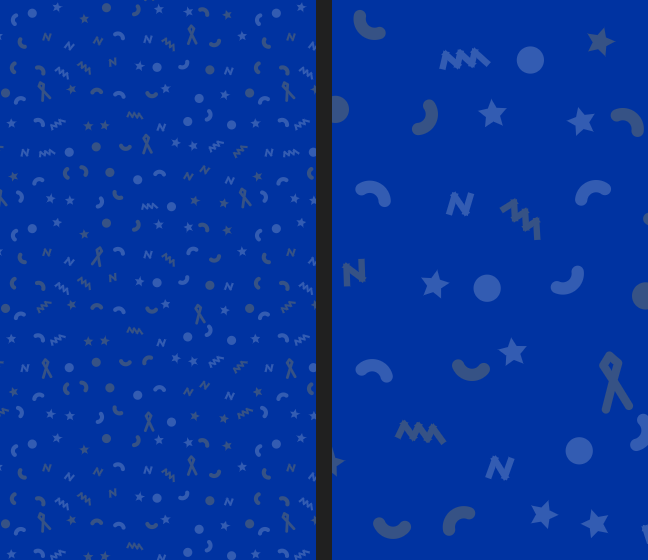
Left: the whole. Right: its middle third, enlarged.
A WebGL 1 fragment shader for this pattern:

```glsl
precision highp float;
// Scattered confetti of stars, dots, arcs, zigzags and looped ribbons on blue, repeating as a tile.

uniform vec2 u_resolution;

const float DESIGN_WIDTH = 432.0;            // design units across the canvas
const vec2 TILE_SIZE = vec2(333.7, 294.5);   // one repeat, in design units
const vec2 TILE_CELLS = vec2(10.0, 8.0);     // shapes per repeat (even rows)
const float JITTER = 0.46;                   // full jitter range, in cells
const float SEED = 3.7;

const vec3 BACKGROUND = vec3(0.0, 0.20, 0.63);
const vec3 DULL_INK = vec3(0.21, 0.32, 0.52);
const vec3 BRIGHT_INK = vec3(0.20, 0.36, 0.70);

const float DOT_RADIUS = 6.2;
const float STAR_RADIUS = 6.9;
const float STAR_INNER = 3.4;
const float ARC_RADIUS = 6.8;
const float ARC_HALF_ANGLE = 1.05;
const float ARC_HALF_WIDTH = 2.8;
const float ZIGZAG_HALF_WIDTH = 1.45;
const float RIBBON_HALF_WIDTH = 1.9;
const float PI = 3.14159265;

float hash(vec2 p, float channel) {
  return fract(sin(dot(p, vec2(127.1, 311.7)) + (channel + SEED) * 74.7) * 43758.5453);
}

vec2 rotate(vec2 p, float angle) {
  float c = cos(angle), s = sin(angle);
  return vec2(c * p.x + s * p.y, c * p.y - s * p.x);
}

// Round-ended stroke
float stroke(vec2 p, vec2 a, vec2 b, float halfWidth) {
  vec2 pa = p - a, ba = b - a;
  return length(pa - ba * clamp(dot(pa, ba) / dot(ba, ba), 0.0, 1.0)) - halfWidth;
}

// Square-ended stroke
float bar(vec2 p, vec2 a, vec2 b, float halfWidth) {
  vec2 dir = normalize(b - a);
  vec2 q = p - 0.5 * (a + b);
  float along = abs(dot(q, dir)) - 0.5 * length(b - a);
  float across = abs(q.x * dir.y - q.y * dir.x);
  return max(along, across) - halfWidth;
}

float star(vec2 p) {
  float sector = 2.0 * PI / 5.0;
  float angle = mod(atan(p.x, p.y + 1e-5) + 0.5 * sector, sector) - 0.5 * sector;
  vec2 q = length(p) * vec2(cos(angle), abs(sin(angle)));
  vec2 tip = vec2(STAR_RADIUS, 0.0);
  vec2 edge = STAR_INNER * vec2(cos(0.5 * sector), sin(0.5 * sector)) - tip;
  return dot(q - tip, normalize(vec2(edge.y, -edge.x)));
}

float arc(vec2 p) {
  p.y += 0.8 * ARC_RADIUS;
  float angle = clamp(atan(p.x, p.y), -ARC_HALF_ANGLE, ARC_HALF_ANGLE);
  return length(p - ARC_RADIUS * vec2(sin(angle), cos(angle))) - ARC_HALF_WIDTH;
}

vec2 zigzagCorner(float i, float segments, float pitch, float height) {
  float side = mod(i, 2.0) * 2.0 - 1.0;
  return vec2((i - 0.5 * segments) * pitch - side * 0.8, side * height);
}

float zigzag(vec2 p, float segments, float pitch, float height) {
  float d = 1e3;
  for (int i = 0; i < 6; i++) {
    float k = float(i);
    if (k >= segments) break;
    d = min(d, bar(p, zigzagCorner(k, segments, pitch, height),
                   zigzagCorner(k + 1.0, segments, pitch, height), ZIGZAG_HALF_WIDTH));
  }
  return d;
}

// Mirrored half loop and one tail
float ribbon(vec2 p) {
  p.x = abs(p.x);
  float d = stroke(p, vec2(0.0, 0.5), vec2(5.3, -12.0), RIBBON_HALF_WIDTH);
  d = min(d, stroke(p, vec2(0.0, 0.5), vec2(3.4, 8.0), RIBBON_HALF_WIDTH));
  return min(d, stroke(p, vec2(3.4, 8.0), vec2(0.0, 12.0), RIBBON_HALF_WIDTH));
}

void main() {
  float pixel = DESIGN_WIDTH / u_resolution.x;
  vec2 p = vec2(gl_FragCoord.x, u_resolution.y - gl_FragCoord.y) * pixel;
  vec2 cellSize = TILE_SIZE / TILE_CELLS;
  vec2 grid = p / cellSize;
  vec3 color = BACKGROUND;

  for (int j = -1; j <= 1; j++) {
    float row = floor(grid.y) + float(j);
    float stagger = 0.5 * mod(row, 2.0);
    for (int i = -1; i <= 1; i++) {
      vec2 cell = vec2(floor(grid.x - stagger) + float(i), row);
      vec2 id = mod(cell, TILE_CELLS);
      vec2 jitter = JITTER * (vec2(hash(id, 1.0), hash(id, 2.0)) - 0.5);
      vec2 q = p - (cell + 0.5 + vec2(stagger, 0.0) + jitter) * cellSize;
      q.y = -q.y;

      float kind = hash(id, 3.0);
      float turn = hash(id, 4.0) * 2.0 - 1.0;
      // Ribbons take other cells in every second tile down
      float longRow = mod(row, 2.0 * TILE_CELLS.y);
      bool isRibbon = mod(row, 2.0) > 0.5 && abs(id.x - mod(7.0 * longRow, 10.0)) < 0.5;

      float d;
      if (isRibbon) d = ribbon(rotate(q, 0.4 * turn));
      else if (kind < 0.23) d = star(rotate(q, 0.4 * turn));
      else if (kind < 0.41) d = zigzag(rotate(q, 0.5 * turn), 3.0, 3.6, 3.6);
      else if (kind < 0.56) d = zigzag(rotate(q, 0.8 * turn), 6.0, 3.3, 2.6);
      else if (kind < 0.83) d = arc(rotate(q, PI * turn));
      else d = length(q) - DOT_RADIUS;

      bool isBright = !isRibbon && hash(id, 5.0) > 0.48;
      color = mix(color, isBright ? BRIGHT_INK : DULL_INK, clamp(0.5 - d / pixel, 0.0, 1.0));
    }
  }
  gl_FragColor = vec4(color, 1.0);
}
```
